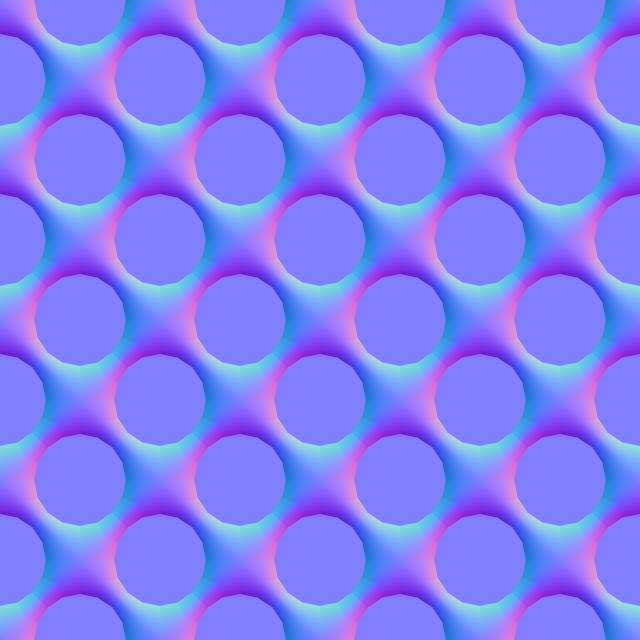
A WebGL 1 fragment shader for this texture map:

```glsl
precision highp float;
// Tangent-space normal map of a rounded diagonal lattice with flat, 16-sided holes.

uniform vec2 u_resolution;

const float REPEATS = 4.0;        // cells across and down, two holes per cell
const float HOLE_RADIUS = 0.287;  // centre to corner, in cells
const float HOLE_SIDES = 16.0;
const float RIM_SLOPE = 1.35;     // steepness at the hole edge
const float SLOPE_FADE = 0.075;   // distance over which the slope eases off
const float CREASE_SLOPE = 0.07;  // faint ridge midway between holes
const float CREASE_SHARPNESS = 60.0;
const float FACETING = 0.25;      // 0 = round walls, 1 = flat wall panels
const float PI = 3.14159265;

// Direction of the polygon side that faces the offset from a hole centre.
vec2 facetDirection(vec2 offset) {
  float sector = 2.0 * PI / HOLE_SIDES;
  float angle = atan(offset.y, offset.x + 1e-6);
  float facet = (floor(angle / sector) + 0.5) * sector;
  return vec2(cos(facet), sin(facet));
}

// Signed distance to the hole edge, negative inside.
float holeDistance(vec2 offset, vec2 facet) {
  return dot(offset, facet) - HOLE_RADIUS * cos(PI / HOLE_SIDES);
}

// Holes sit at the centres of unit squares in these diagonal coordinates.
vec2 toDiagonal(vec2 p) { return vec2(p.x + p.y, p.x - p.y); }
vec2 fromDiagonal(vec2 q) { return 0.5 * vec2(q.x + q.y, q.x - q.y); }

void main() {
  vec2 p = gl_FragCoord.xy / u_resolution * REPEATS;
  vec2 nearestHole = floor(toDiagonal(p)) + 0.5;

  // Sum the slopes towards the surrounding holes.
  vec2 slope = vec2(0.0);
  vec2 crease = vec2(0.0);
  float creaseWeight = 0.0;
  for (int j = -1; j <= 1; j++) {
    for (int i = -1; i <= 1; i++) {
      vec2 centre = fromDiagonal(nearestHole + vec2(float(i), float(j)));
      vec2 offset = p - centre;
      vec2 facet = facetDirection(offset);
      vec2 radial = offset / max(length(offset), 1e-4);
      vec2 inward = -normalize(mix(radial, facet, FACETING));
      float d = max(holeDistance(offset, facet), 0.0);
      float weight = exp(-d * CREASE_SHARPNESS);
      slope += inward * RIM_SLOPE * exp(-d / SLOPE_FADE);
      crease += inward * weight;
      creaseWeight += weight;
    }
  }
  slope += CREASE_SLOPE * crease / max(creaseWeight, 1e-12);

  // Flatten the hole floors with an antialiased edge.
  vec2 fromHole = p - fromDiagonal(nearestHole);
  float edge = holeDistance(fromHole, facetDirection(fromHole));
  float pixel = REPEATS / min(u_resolution.x, u_resolution.y);
  float wall = smoothstep(-0.7 * pixel, 0.7 * pixel, edge);

  vec3 wallColor = normalize(vec3(slope, 1.0)) * 0.5 + 0.5;
  vec3 floorColor = vec3(0.5, 0.5, 1.0);
  gl_FragColor = vec4(mix(floorColor, wallColor, wall), 1.0);
}
```
